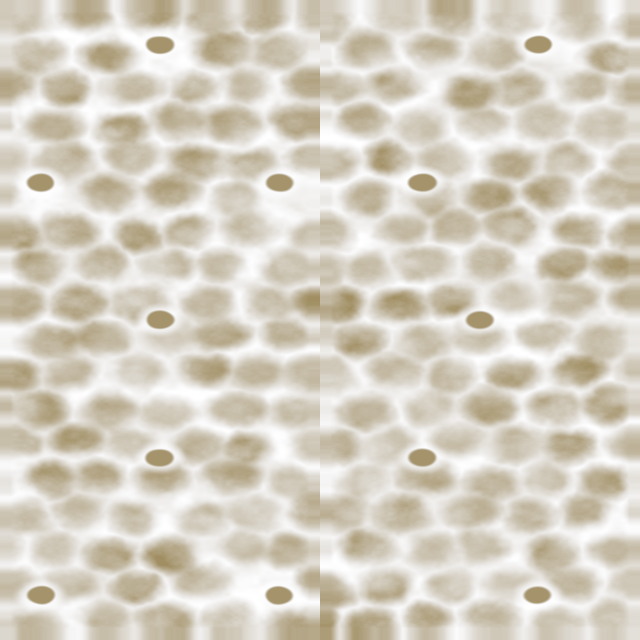
This texture is drawn by a Shadertoy shader. Its source:

```glsl
// Two panels of soft, flattened tan spots on white, with a few crisp dark dots.
// Spots sit in jittered staggered rows and blend through a smooth maximum;
// noise bends their rims and mottles them, and panel borders smear outward.

float hash(vec2 p) {
    return fract(sin(dot(p, vec2(127.1, 311.7))) * 43758.5453);
}

float noise(vec2 p) {
    vec2 i = floor(p), f = fract(p);
    f = f * f * (3.0 - 2.0 * f);
    return mix(mix(hash(i), hash(i + vec2(1, 0)), f.x),
               mix(hash(i + vec2(0, 1)), hash(i + vec2(1, 1)), f.x), f.y);
}

float fbm(vec2 p) {
    return 0.55 * noise(p) + 0.3 * noise(p * 2.1 + 7.3) + 0.15 * noise(p * 4.3 + 3.1);
}

// Flattened distance to the nearest dark dot, from the panel centre
float dotDistance(vec2 p, float panel) {
    float nearest = 1.0;
    for (int i = -2; i <= 2; i++) {
        float k = float(i);
        float x = p.x;
        if (panel < 0.5) {
            if (mod(k + 6.0, 3.0) == 1.0) x = abs(x) - 0.187;
        } else if (i != 0) {
            x -= 0.09 * (2.0 * abs(k) - 3.0);
        }
        nearest = min(nearest, length(vec2(x, (p.y - 0.215 * k) * 1.55)));
    }
    return nearest;
}

// Smooth maximum of the spots in the surrounding cells
float spots(vec2 p, float panel) {
    vec2 cell = vec2(0.096, 0.0555);
    vec2 bend = vec2(fbm(p * 30.0 + panel * 17.0), fbm(p * 30.0 + 41.0 + panel * 17.0)) - 0.5;
    vec2 q = p + bend * vec2(0.022, 0.014);
    float row = floor(q.y / cell.y);
    float sum = 0.0;
    for (int j = -1; j <= 1; j++) {
        float y = row + float(j);
        float shift = 0.5 * mod(y, 2.0) + 0.25 * hash(vec2(y, panel + 5.0));
        float column = floor(q.x / cell.x - shift);
        for (int i = -1; i <= 1; i++) {
            vec2 id = vec2(column + float(i), y);
            vec2 seed = id + panel * 53.0;
            vec2 jitter = vec2(hash(seed + 1.7), hash(seed + 8.3)) - 0.5;
            vec2 centre = (id + vec2(shift, 0.0) + 0.5 + 0.32 * jitter) * cell;
            vec2 radius = mix(vec2(0.046, 0.031), vec2(0.058, 0.038),
                              vec2(hash(seed + 2.9), hash(seed + 6.1)));
            float r = length((q - centre) / radius);
            float strength = mix(0.52, 0.92, hash(seed + 4.4));
            strength *= smoothstep(0.025, 0.05, dotDistance(centre, panel));
            float spot = strength * (1.0 - smoothstep(0.38, 1.15, r));
            sum += spot * spot * spot;
        }
    }
    return pow(sum, 1.0 / 3.0);
}

void mainImage(out vec4 fragColor, in vec2 fragCoord) {
    vec2 uv = fragCoord / iResolution.xy;

    // Panel coordinates, held still near the borders to make the smears
    float panel = step(0.5, uv.x);
    vec2 p = vec2(uv.x - 0.25 - 0.5 * panel, uv.y - 0.5);
    p = clamp(p, -vec2(0.234, 0.482), vec2(0.234, 0.482));
    vec2 n = p + panel * 3.7;

    // Spots with broad dark patches, fine mottling and haze in the gaps
    float density = spots(p, panel);
    density *= 1.0 + 0.65 * (noise(n * vec2(24.0, 38.0)) - 0.5)
                   + 0.28 * (fbm(n * vec2(75.0, 110.0)) - 0.5);
    density += 0.2 * (1.0 - density) * smoothstep(0.25, 0.8, fbm(n * vec2(22.0, 34.0) + 19.0));

    // Pale ring and crisp dark dot
    float d = dotDistance(p, panel);
    density *= mix(0.3, 1.0, smoothstep(0.022, 0.045, d));
    float wobble = 0.004 * (noise(n * 45.0) - 0.5);
    density = mix(density, 1.1, 1.0 - smoothstep(0.018, 0.025, d + wobble));

    // White to tan ramp
    vec3 tint = pow(vec3(clamp(density, 0.0, 1.15)), vec3(1.0, 1.05, 1.17));
    fragColor = vec4(1.0 - vec3(0.32, 0.38, 0.52) * tint, 1.0);
}
```
